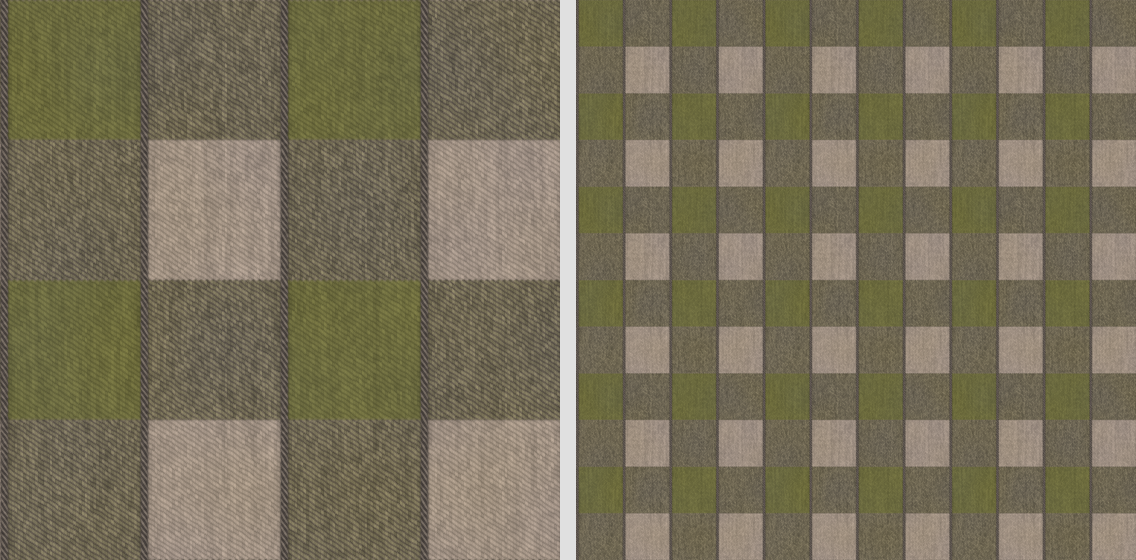
Left: one tile. Right: repeated 3 by 3.
Reproduce this texture procedurally as a Shadertoy shader.

```glsl
// Woven wool check: green, mixed and pale squares parted by upright twisted cords.
#define CELLS 4.0           // squares across and down (even)
#define WARPS 192.0         // upright threads across (multiple of 8)
#define PICKS 112.0         // stitches down each thread
#define TWISTS 80.0         // cord strands per canvas height
#define CORD_HALF 0.0072    // half width of a cord
#define CORD_SHIFT 0.0078   // cord centre, right of the cell grid
#define GREEN vec3(0.418, 0.414, 0.240)
#define MIXED vec3(0.425, 0.395, 0.320)
#define PALE vec3(0.612, 0.554, 0.504)
#define CORD_DARK vec3(0.270, 0.245, 0.230)
#define WEAR 0.8            // strength of streaks and stains

const vec3 CORD_LIGHT = vec3(0.480, 0.440, 0.400);
const float TWILL_STEP = 0.375; // rise of the twill per thread, in stitches
const float TAU = 6.2831853;

float hash(vec2 p) {
    uvec2 q = uvec2(ivec2(p)) * uvec2(1597334u, 3812015u);
    uint n = (q.x ^ q.y) * 1664525u + 1013904u;
    n = (n ^ (n >> 15)) * 2246822u;
    n ^= n >> 13;
    return float(n & 65535u) / 65535.0;
}

// Slope of one lattice corner, wrapped at the period, along offset d
float corner(vec2 cell, vec2 d, vec2 period) {
    float a = TAU * hash(mod(cell, period) + 7.0);
    return dot(vec2(cos(a), sin(a)), d);
}

// Gradient noise that repeats after a whole number of lattice cells
float noise(vec2 uv, vec2 period) {
    vec2 p = uv * period, i = floor(p), f = p - i;
    vec2 u = f * f * f * (f * (f * 6.0 - 15.0) + 10.0);
    vec2 e = vec2(1.0, 0.0);
    float low = mix(corner(i, f, period), corner(i + e.xy, f - e.xy, period), u.x);
    float high = mix(corner(i + e.yx, f - e.yx, period), corner(i + e.xx, f - e.xx, period), u.x);
    return mix(low, high, u.y);
}

// 0 on even bands, 1 on odd bands, with softened borders
float oddBand(float x, float soft) {
    float d = 2.0 * abs(fract(0.5 * x - 0.25) - 0.5);
    return 1.0 - smoothstep(0.5 - soft, 0.5 + soft, d);
}

// Twill stitches on falling diagonals: x is coverage, y is the random tone of the stitch
vec2 twill(vec2 uv) {
    float thread = uv.x * WARPS;
    float v = uv.y * PICKS + TWILL_STEP * thread;
    v += 0.25 * noise(uv, vec2(64.0, 48.0));
    float across = mix(0.6, 1.0, sin(0.5 * TAU * fract(thread)));
    float along = smoothstep(0.0, 0.8, 0.5 + 0.5 * cos(TAU * v));
    float tone = hash(vec2(floor(thread), mod(floor(v + 0.5), PICKS)));
    return vec2(across * along, tone);
}

void mainImage(out vec4 fragColor, in vec2 fragCoord) {
    vec2 uv = fract(fragCoord / iResolution.xy);
    float px = 1.0 / min(iResolution.x, iResolution.y);
    float soft = CELLS * px;

    // Squares: pale warp columns crossed by pale weft rows, with toothed row borders
    float tooth = 0.0008 * cos(TAU * uv.x * WARPS * 0.5);
    float paleWarp = oddBand((uv.x - CORD_SHIFT) * CELLS, soft);
    float paleWeft = 1.0 - oddBand((uv.y + tooth) * CELLS, soft);
    float pale = paleWarp + paleWeft;
    float mixture = 1.0 - abs(pale - 1.0);
    vec3 color = mix(mix(GREEN, MIXED, min(pale, 1.0)), PALE, max(pale - 1.0, 0.0));

    // Stitches, strongest where the two yarns mix
    vec2 stitch = twill(uv);
    float relief = stitch.x - 0.45;
    color *= 1.0 + relief * mix(0.17, 0.27, mixture);
    color += vec3(0.006, 0.018, -0.018) * relief * mixture;
    color *= 1.0 + (stitch.y - 0.5) * mix(0.13, 0.24, mixture);

    // Uneven yarn: long upright streaks, faint weft bars, blotches and hue drift
    float streak = noise(uv, vec2(96.0, 5.0)) + 0.5 * noise(uv, vec2(41.0, 3.0));
    float fleck = noise(uv, vec2(160.0, 36.0));
    float bar = noise(uv, vec2(6.0, 90.0));
    float blotch = noise(uv, vec2(30.0, 34.0));
    float drift = noise(uv, vec2(5.0, 4.0));
    color *= 1.0 + WEAR * (0.11 * streak + 0.12 * fleck * mixture + 0.03 * bar + 0.05 * blotch);
    color += WEAR * drift * vec3(0.020, 0.014, -0.030);

    // Picked line of raised stitches along the row borders
    float rowDist = abs(fract(uv.y * CELLS + 0.5) - 0.5) / CELLS;
    float seam = 1.0 - smoothstep(0.0008, 0.0008 + 2.0 * px, abs(rowDist - tooth));
    float dash = 0.5 + 0.5 * cos(TAU * uv.x * WARPS * 0.5);
    color = mix(color, mix(CORD_DARK, PALE, dash), 0.25 * seam);

    // Cords: falling strands rounded across the width, with a soft shadow beside them
    float d = (fract((uv.x - CORD_SHIFT) * CELLS + 0.5) - 0.5) / CELLS;
    float side = d / CORD_HALF;
    float strand = uv.y * TWISTS + 0.8 * side + 0.35 * noise(uv, vec2(8.0, 40.0));
    float ridge = smoothstep(0.15, 1.0, 0.5 + 0.5 * cos(TAU * strand));
    float roundness = sqrt(max(1.0 - side * side, 0.0));
    vec3 cord = mix(CORD_DARK, CORD_LIGHT, ridge * (0.45 + 0.4 * roundness));
    cord *= 0.94 + 0.10 * roundness + 0.25 * noise(uv, vec2(128.0, 160.0));
    float edge = CORD_HALF * (0.85 + 0.15 * ridge);
    float cover = 1.0 - smoothstep(edge - px, edge + px, abs(d));
    color *= 1.0 - 0.15 * exp(-max(abs(d) - CORD_HALF, 0.0) / 0.003);
    color = mix(color, cord, cover);

    fragColor = vec4(clamp(color, 0.0, 1.0), 1.0);
}
```
